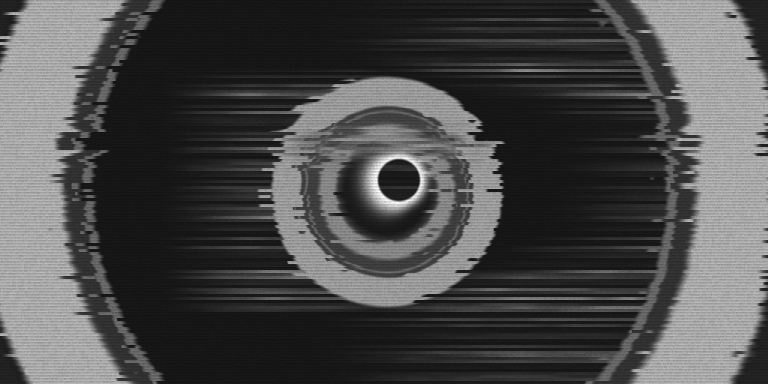
A Shadertoy shader for this background:

```glsl
// Monochrome glitched rings around a small eclipse, like a worn video signal.
// Radial bands are built from distances whose rows slip sideways; layered row
// noise adds horizontal streaks, then scanlines and grain finish the surface.

#define ROWS 128.0                      // scanlines per canvas height
#define BIG_CENTER vec2(-0.010, 0.005)
#define SMALL_CENTER vec2(0.008, 0.0)
#define ECLIPSE_CENTER vec2(0.039, 0.031)
#define ECLIPSE_RADIUS 0.055
#define TEAR_HEIGHT 0.125               // height of the torn signal band
#define TEAR_SHIFT 0.085
#define STREAK_GAIN 0.34
#define SCAN_DEPTH 0.16
#define GRAIN 0.10
#define BLACK_LEVEL 0.085

float hash(vec2 p) {
    vec3 q = fract(vec3(p.xyx) * 0.1031);
    q += dot(q, q.yzx + 33.33);
    return fract((q.x + q.y) * q.z);
}

// Smooth noise along x, independent on every row.
float rowNoise(float x, float row) {
    float i = floor(x), f = fract(x);
    f = f * f * (3.0 - 2.0 * f);
    return mix(hash(vec2(i, row)), hash(vec2(i + 1.0, row)), f);
}

// Soft annulus: 1 between the inner and outer radius.
float band(float r, float inner, float outer, float soft) {
    return smoothstep(inner - soft, inner + soft, r)
         * (1.0 - smoothstep(outer - soft, outer + soft, r));
}

float tearAmount(float y) {
    float t = (y - TEAR_HEIGHT) / 0.04;
    return exp(-t * t);
}

// Sideways slip of a row: slight everywhere, rare jumps, strong in the tear.
float rowShift(vec2 p, float row) {
    float slip = rowNoise(p.x * 5.0 + 40.0, row + 211.0) - 0.5;
    float jump = smoothstep(0.80, 0.92, rowNoise(p.x * 9.0 + 70.0, row + 517.0));
    return slip * (0.012 + TEAR_SHIFT * tearAmount(p.y)) + 0.035 * jump;
}

// Regions of the dark field where streaks appear.
float streakMask(vec2 p) {
    float left = smoothstep(-0.60, -0.28, p.x) * (1.0 - smoothstep(-0.1, 0.1, p.x))
               * (1.0 - smoothstep(0.27, 0.33, abs(p.y)));
    float away = smoothstep(0.12, 0.34, abs(p.y - 0.04));
    float start = mix(0.40, -0.20, away);
    float right = smoothstep(start, start + 0.55, p.x);
    return max(left, right);
}

float streaks(vec2 p, float row) {
    float strength = hash(vec2(row, 91.0));
    float broad = rowNoise(p.x * 3.0 + 20.0, row + 307.0);
    float fine = rowNoise(p.x * 14.0 + 90.0, row + 701.0);
    return strength * strength * (0.35 + broad) * (0.7 + 0.5 * fine);
}

float bigRing(float shade, float r) {
    shade = mix(shade, 0.40, band(r, 0.748, 0.774, 0.008));
    shade = mix(shade, 0.19, band(r, 0.774, 0.815, 0.007));
    shade = mix(shade, 0.66, band(r, 0.822, 1.045, 0.016));
    return mix(shade, 0.13, smoothstep(1.035, 1.075, r));
}

float smallRings(float shade, float r, vec2 p, float row) {
    shade = mix(shade, 0.60, band(r, 0.222, 0.299, 0.006));
    shade = mix(shade, 0.24, 1.0 - smoothstep(0.217, 0.226, r));
    shade = mix(shade, 0.43, band(r, 0.207, 0.212, 0.004));
    shade = mix(shade, 0.52, band(r, 0.132, 0.176, 0.008));
    shade = mix(shade, 0.095, 1.0 - smoothstep(0.105, 0.137, r));
    // Signal smeared across the upper rings.
    float smear = tearAmount(p.y) * (1.0 - smoothstep(0.24, 0.30, r));
    float smearShade = 0.16 + 0.48 * rowNoise(p.x * 10.0 + 30.0, row + 823.0);
    return mix(shade, smearShade, 0.65 * smear);
}

// Bright rim, widest towards the lower left, around a dark disc.
float eclipse(float shade, vec2 p, float streak) {
    vec2 d = p - ECLIPSE_CENTER;
    float r = length(d);
    float side = dot(d / max(r, 0.001), normalize(vec2(-1.0, -0.35)));
    float width = 0.020 + 0.020 * smoothstep(-0.2, 1.0, side);
    float reach = max(r - ECLIPSE_RADIUS, 0.0) / width;
    shade = mix(shade, 0.94, exp(-reach * reach));
    float disc = 1.0 - smoothstep(-0.004, 0.004, r - ECLIPSE_RADIUS);
    return mix(shade, BLACK_LEVEL + 0.12 * streak, disc);
}

void mainImage(out vec4 fragColor, in vec2 fragCoord) {
    vec2 p = (fragCoord - 0.5 * iResolution.xy) / iResolution.y;
    float row = floor((p.y + 0.5) * ROWS);
    float streak = streaks(p, row);
    vec2 torn = p + vec2(rowShift(p, row), 0.0);

    // Dark field, rings and eclipse.
    float shade = BLACK_LEVEL + STREAK_GAIN * streak * streakMask(p);
    shade = bigRing(shade, length(torn - BIG_CENTER));
    shade = smallRings(shade, length(torn - SMALL_CENTER), p, row);
    shade = eclipse(shade, p, streak);

    // Scanlines and grain scale with brightness, sparing the black.
    float scan = sin(6.28318 * ROWS * (p.y + 0.5));
    float grain = hash(floor((p + 2.0) * ROWS * 2.0)) - 0.5;
    shade *= 1.0 + 0.5 * SCAN_DEPTH * scan + GRAIN * grain;
    fragColor = vec4(vec3(clamp(shade, 0.0, 1.0)), 1.0);
}
```
